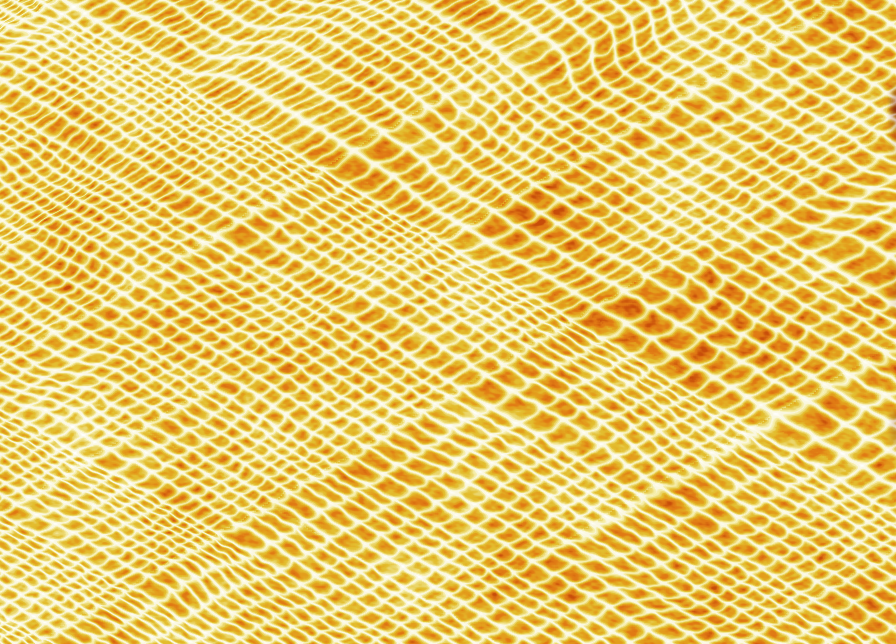
A Shadertoy shader for this pattern:

```glsl
// A golden net of small scalloped cells between two families of diagonal lines.
// Each family is a logarithmic line index, so cells grow to the right; two levels
// of patch warping widen and narrow the cells, and a gold ramp colours the glow.

#define SLOPE 0.6          // rise of both line families
#define LINE_COUNT 66.0    // line density scale
#define GROWTH_START 0.95  // smaller: stronger growth to the right
#define LARGE_PATCH 23.0   // cells per large patch
#define SMALL_PATCH 9.0    // cells per small patch
#define PATCH_WARP 0.64    // uneven spacing inside small patches
#define LINE_WIDTH 0.165   // glow radius in cells
#define CELL_SIZE 0.024    // cell size at which LINE_WIDTH holds
#define SCALLOP 0.17       // bulge of the cross lines
#define WOBBLE 0.004       // bending of the whole net
#define STREAKS 0.42       // mottling inside cells
#define BROAD 0.30         // light and dark areas of the floor

vec2 hashGradient(vec2 cell) {
    vec3 h = fract(vec3(cell.xyx) * vec3(0.1031, 0.1030, 0.0973));
    h += dot(h, h.yzx + 33.33);
    float angle = 6.2832 * fract((h.x + h.y) * h.z);
    return vec2(cos(angle), sin(angle));
}

// Gradient noise, about -0.7 to 0.7
float gradientNoise(vec2 p) {
    vec2 i = floor(p), f = p - i;
    vec2 u = f * f * f * (f * (f * 6.0 - 15.0) + 10.0);
    vec2 e = vec2(0.0, 1.0);
    float low = mix(dot(hashGradient(i), f),
                    dot(hashGradient(i + e.yx), f - e.yx), u.x);
    float high = mix(dot(hashGradient(i + e.xy), f - e.xy),
                     dot(hashGradient(i + e.yy), f - e.yy), u.x);
    return mix(low, high, u.y);
}

// Wide cells at the start of a patch, narrow at its end; patches end abruptly
float patchWarp(float index, float along, float cells, float strength, float seed) {
    float id = floor(index / cells);
    float f = index / cells - id;
    float stagger = hashGradient(vec2(id + seed, 7.0)).y;
    float s = along / (cells * 1.9) + stagger;
    vec2 segment = vec2(id + seed, floor(s) + 20.0);
    float here = hashGradient(segment).x;
    float next = hashGradient(segment + vec2(0.0, 1.0)).x;
    float k = strength * (0.5 + 0.5 * mix(here, next, smoothstep(0.78, 1.0, fract(s))));
    return cells * (id + mix(f, f * f, k));
}

float lineIndex(float x) {
    return LINE_COUNT * log(max(x + GROWTH_START, 0.1));
}

float warpedIndex(float index, float along, float seed) {
    float coarse = patchWarp(index, along, LARGE_PATCH, 0.42, seed);
    return patchWarp(coarse, along, SMALL_PATCH, PATCH_WARP, seed + 19.0);
}

// Peaked glow around whole numbers; large cells get relatively finer lines
float lineGlow(float index, float size) {
    float d = abs(fract(index + 0.5) - 0.5);
    float w = LINE_WIDTH * clamp(sqrt(CELL_SIZE / size), 0.68, 1.25);
    return exp(-pow(d / w, 1.6));
}

float cellSize(float index) {
    float perPixel = length(vec2(dFdx(index), dFdy(index)));
    return 1.0 / max(perPixel * iResolution.y, 1.0);
}

vec3 goldRamp(float t) {
    vec3 c = mix(vec3(0.78, 0.30, 0.04), vec3(0.88, 0.48, 0.08), smoothstep(-0.25, 0.0, t));
    c = mix(c, vec3(0.89, 0.62, 0.11), smoothstep(0.0, 0.2, t));
    c = mix(c, vec3(0.89, 0.74, 0.18), smoothstep(0.2, 0.4, t));
    c = mix(c, vec3(0.92, 0.84, 0.42), smoothstep(0.4, 0.6, t));
    c = mix(c, vec3(0.96, 0.93, 0.66), smoothstep(0.6, 0.8, t));
    c = mix(c, vec3(0.98, 0.97, 0.88), smoothstep(0.8, 0.95, t));
    return mix(c, vec3(1.0), smoothstep(1.0, 1.25, t));
}

void mainImage(out vec4 fragColor, in vec2 fragCoord) {
    vec2 uv = fragCoord / iResolution.y;
    vec2 p = uv + WOBBLE * vec2(gradientNoise(uv * 9.0), gradientNoise(uv * 9.0 + 40.0));
    p += 0.004 * vec2(gradientNoise(uv * 45.0), gradientNoise(uv * 45.0 + 80.0));

    // Line indices of the falling and the rising family
    float fallBase = lineIndex(p.y + SLOPE * p.x);
    float riseBase = lineIndex(1.0 - p.y + SLOPE * p.x);
    float fall = warpedIndex(fallBase, riseBase, 2.0);
    float rise = warpedIndex(riseBase, fallBase, 61.0);
    float fallSize = cellSize(fall), riseSize = cellSize(rise);

    // Arcs between the knots
    float riseArc = rise - SCALLOP * abs(sin(3.1416 * fall));
    riseArc += 0.12 * gradientNoise(vec2(fall, rise) * 0.7);

    // Bright net with brighter knots
    float fallGlow = lineGlow(fall, fallSize);
    float riseGlow = 0.84 * lineGlow(riseArc, riseSize);
    float net = 1.0 - (1.0 - fallGlow) * (1.0 - riseGlow);

    // Mottled cell floor, darker beside the line, in wide cells and in broad areas
    float streak = gradientNoise(vec2(fall * 1.4, rise * 2.6))
                 + 0.6 * gradientNoise(vec2(uv.x * 90.0 + uv.y * 50.0, uv.y * 160.0));
    float area = sqrt(fallSize * riseSize) / CELL_SIZE;
    float broad = gradientNoise(uv * 5.0 + 11.0) + 0.7 * gradientNoise(uv * 13.0 + 31.0);
    float cellFloor = 0.17 + STREAKS * streak + 0.24 * (fract(riseArc) - 0.5)
                    - 0.13 * clamp(area - 1.0, -0.5, 1.6) + BROAD * broad;

    float t = mix(cellFloor, 0.98 + 0.12 * broad, net) + 0.18 * fallGlow * riseGlow;
    vec3 color = goldRamp(t);

    // Burnt notches on the right border
    float border = smoothstep(0.016, 0.0, (iResolution.x - fragCoord.x) / iResolution.y);
    float burn = border * smoothstep(0.0, 0.35, gradientNoise(vec2(3.5, uv.y * 9.0)));
    color = mix(color, vec3(0.50, 0.12, 0.03), burn * (1.0 - 0.6 * net));

    fragColor = vec4(color, 1.0);
}
```
